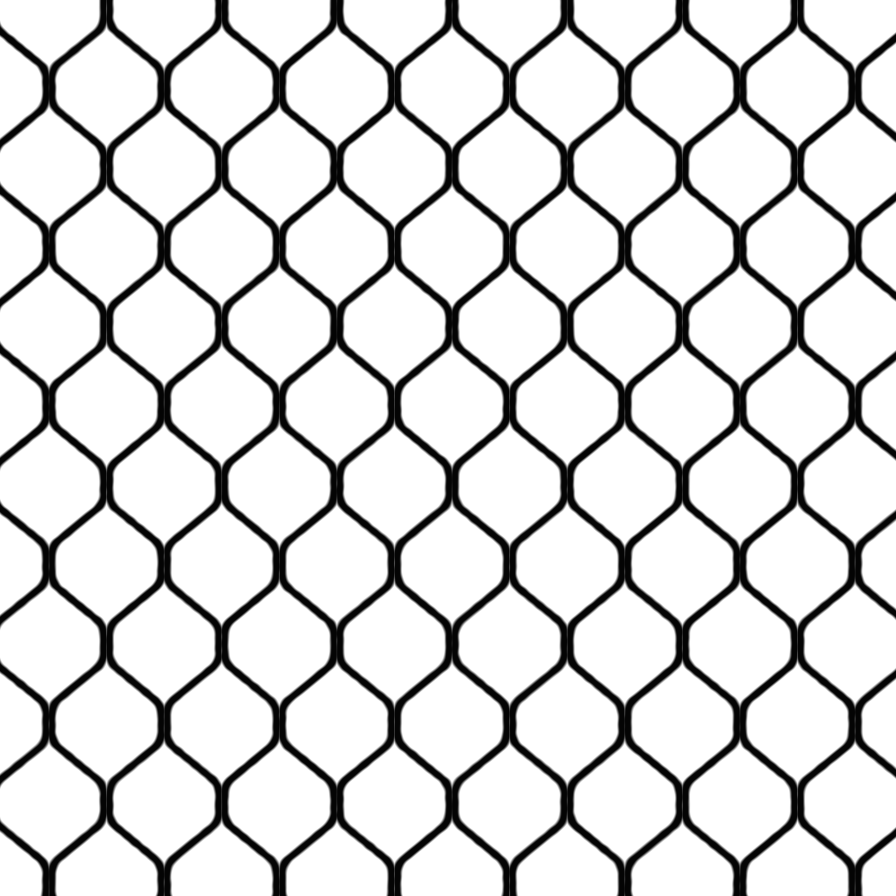
This pattern is drawn by a three.js fragment shader. Its source:

```glsl
varying vec2 vUv;

#define CELL vec2(0.12852, 0.17747)
#define ORIGIN vec2(0.0547, 0.5475)
#define WIRE_WIDTH 0.0081
#define WIRE_OFFSET 0.0033
#define TWIST_HALF 0.0208
#define BEND 0.008
#define SOFTNESS 0.0019
#define WOBBLE 0.0003
#define INK vec3(0.015)
#define PAPER vec3(1.0)

float smoothMin(float a, float b, float k) {
  float h = max(k - abs(a - b), 0.0) / k;
  return min(a, b) - 0.25 * k * h * h;
}

float smoothMax(float a, float b, float k) {
  return -smoothMin(-a, -b, k);
}

// Slight unevenness of the wire, from layered sines
float unevenness(vec2 p) {
  return 0.6 * sin(p.x * 211.0 + 2.0 * sin(p.y * 173.0))
       + 0.4 * sin(p.y * 397.0 - p.x * 331.0);
}

// Mirror every cell onto one quarter: a twist lies at each of two opposite corners
vec2 foldCell(vec2 p) {
  return abs(mod(p - ORIGIN + 0.5 * CELL, CELL) - 0.5 * CELL);
}

// Distance to a wire running upright, slanted, then upright again
float wireDistance(vec2 q) {
  vec2 corner = 0.5 * CELL;
  vec2 run = corner - 2.0 * vec2(WIRE_OFFSET, TWIST_HALF);
  float slant = dot(q - 0.5 * corner, normalize(vec2(run.y, -run.x)));
  float lower = q.x - WIRE_OFFSET;
  float upper = q.x - (corner.x - WIRE_OFFSET);
  float side = smoothMin(lower, smoothMax(upper, slant, BEND), BEND);
  return abs(side) - 0.5 * WIRE_WIDTH;
}

void main() {
  float d = wireDistance(foldCell(vUv)) + WOBBLE * unevenness(vUv);
  float wire = 1.0 - smoothstep(-SOFTNESS, SOFTNESS, d);
  gl_FragColor = vec4(mix(PAPER, INK, wire), 1.0);
}
```
